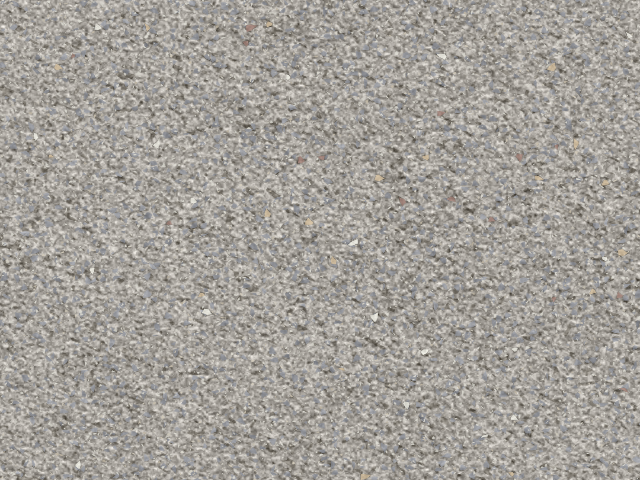
Reproduce this texture procedurally as a Shadertoy shader.

```glsl
#define GRAIN 0.26
#define RELIEF 0.20
#define CREVICE 0.15
#define PEBBLE_CELLS 72.0
#define STONE_CELLS 48.0
#define CHIP_CELLS 105.0
#define RARE_CELLS 22.0

const vec3 BINDER = vec3(0.655, 0.638, 0.612);
const vec3 SLATE = vec3(0.565, 0.575, 0.602);
const vec3 CHALK = vec3(0.880, 0.875, 0.840);
const vec3 TAN = vec3(0.780, 0.710, 0.600);
const vec3 RUST = vec3(0.620, 0.510, 0.475);

vec3 hash(vec2 cell, float seed) {
    uvec3 v = uvec3(ivec3(cell, seed) + 4096);
    v = v * 1664525u + 1013904223u;
    v.x += v.y * v.z; v.y += v.z * v.x; v.z += v.x * v.y;
    v ^= v >> 16u;
    v.x += v.y * v.z; v.y += v.z * v.x; v.z += v.x * v.y;
    return vec3(v & 0xffffu) / 65535.0;
}

float noise(vec2 p, float seed) {
    vec2 i = floor(p), f = fract(p);
    f = f * f * (3.0 - 2.0 * f);
    float low = mix(hash(i, seed).x, hash(i + vec2(1, 0), seed).x, f.x);
    float high = mix(hash(i + vec2(0, 1), seed).x, hash(i + vec2(1, 1), seed).x, f.x);
    return mix(low, high, f.y);
}

mat2 rotate(float a) {
    return mat2(cos(a), sin(a), -sin(a), cos(a));
}

// Irregular convex pentagon
float shard(vec2 q, float radius, vec2 shape) {
    float d = -1.0;
    for (int i = 0; i < 5; i++) {
        float s = float(i);
        float a = 1.2566 * s + 0.45 * sin(shape.x * 40.0 + s * 9.0);
        float reach = radius * (0.78 + 0.25 * sin(shape.y * 50.0 + s * 5.0));
        d = max(d, dot(q, vec2(cos(a), sin(a))) - reach);
    }
    return d;
}

// Scattered shards: distance in canvas units, random tone, height within the shard
vec3 scatter(vec2 p, float cells, float seed, float share, vec2 radii) {
    vec2 g = p * cells, home = floor(g);
    vec3 nearest = vec3(1.0, 0.0, 0.0);
    for (int y = -1; y <= 1; y++)
    for (int x = -1; x <= 1; x++) {
        vec2 cell = home + vec2(x, y);
        vec3 place = hash(cell, seed);
        if (place.z > share) continue;
        vec3 form = hash(cell, seed + 50.0);
        vec2 offset = g - cell - 0.5 - 0.7 * (place.xy - 0.5);
        vec2 q = rotate(form.x * 6.2832) * offset;
        q.y *= 1.0 + 0.9 * form.y;
        float d = shard(q, mix(radii.x, radii.y, form.z), form.xy);
        if (d < nearest.x) nearest = vec3(d, fract(form.y * 13.0 + place.x), offset.y);
    }
    nearest.x /= cells;
    return nearest;
}

float cover(float d, float blur) {
    return smoothstep(blur, -blur, d);
}

void mainImage(out vec4 fragColor, in vec2 fragCoord) {
    vec2 uv = fragCoord / iResolution.y;
    float blur = 0.75 / iResolution.y;
    vec2 p = uv * vec2(1.0, 1.12);
    p += 0.003 * (vec2(noise(p * 90.0, 1.0), noise(p * 90.0, 2.0)) - 0.5);

    // Binder with faint wide patches
    vec3 color = BINDER + 0.035 * (noise(uv * 3.5, 3.0) - 0.5);
    color += 0.05 * (noise(p * 24.0, 4.0) - 0.5);

    // Dull pebbles buried in the binder
    vec3 pebble = scatter(p, PEBBLE_CELLS, 10.0, 0.75, vec2(0.25, 0.50));
    vec3 pebbleColor = BINDER + 0.13 * (pebble.y - 0.45) + 0.05 * pebble.z;
    color = mix(color, pebbleColor, cover(pebble.x, blur));

    // Dark crevices
    float gap = noise(rotate(0.5) * p * vec2(85.0, 130.0), 5.0);
    color -= CREVICE * smoothstep(0.68, 0.90, gap) * vec3(1.0, 1.02, 1.08);

    // Blue-grey stones with a shaded lower rim
    vec3 stone = scatter(p, STONE_CELLS, 11.0, 0.55, vec2(0.18, 0.44));
    float slate = cover(stone.x, blur);
    float rim = smoothstep(0.003, 0.0, stone.x) * smoothstep(0.1, -0.3, stone.z);
    color -= 0.12 * rim * (1.0 - slate);
    color = mix(color, SLATE + 0.10 * (stone.y - 0.5) + 0.05 * stone.z, 0.9 * slate);

    // Fine grit, lit from above
    float grit = noise(p * 190.0, 6.0) + 0.6 * noise(p * 330.0, 7.0) - 0.8;
    float slope = noise(p * 125.0, 8.0) - noise(p * 125.0 + vec2(0.25, 0.6), 8.0);
    color += (GRAIN * grit + RELIEF * slope) * (1.0 - 0.6 * slate);

    // Small pale chips
    vec3 chip = scatter(p, CHIP_CELLS, 12.0, 0.32, vec2(0.12, 0.40));
    vec3 chipColor = mix(CHALK, TAN, 0.5 * smoothstep(0.6, 1.0, chip.y));
    chipColor -= 0.10 * fract(chip.y * 7.0);
    color = mix(color, chipColor, 0.9 * cover(chip.x, blur));

    // Rare larger fragments
    vec3 rare = scatter(p, RARE_CELLS, 13.0, 0.07, vec2(0.12, 0.24));
    vec3 rareColor = rare.y < 0.35 ? CHALK : (rare.y < 0.7 ? TAN : RUST);
    color -= 0.12 * smoothstep(0.003, 0.0, rare.x);
    color = mix(color, rareColor + 0.1 * grit, cover(rare.x, blur));

    fragColor = vec4(clamp(color, 0.0, 1.0), 1.0);
}
```
